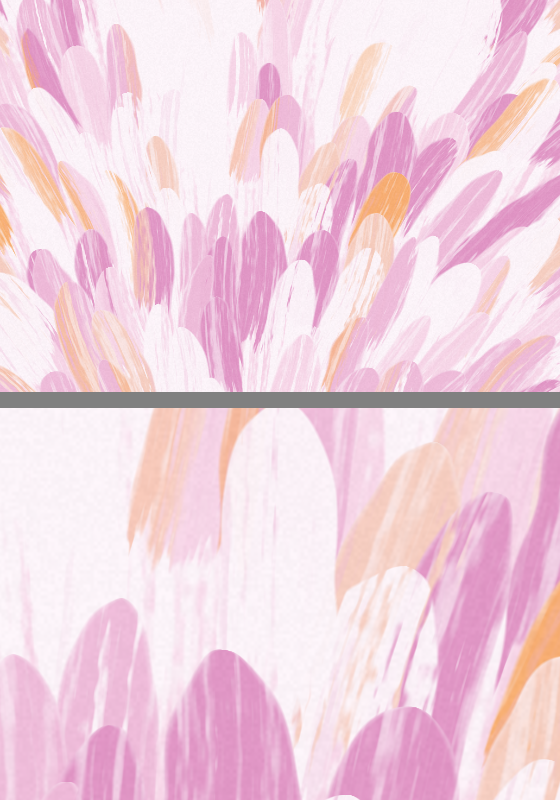
Top: the whole. Bottom: its middle third, enlarged.
Reproduce this background procedurally as a Shadertoy shader.

```glsl
const vec3 WHITE  = vec3(0.985, 0.955, 0.975);
const vec3 PALE   = vec3(0.965, 0.835, 0.905);
const vec3 PINK   = vec3(0.930, 0.725, 0.845);
const vec3 ORCHID = vec3(0.875, 0.575, 0.765);
const vec3 PEACH  = vec3(0.960, 0.800, 0.745);
const vec3 ORANGE = vec3(0.970, 0.680, 0.430);

const int ROWS = 11;
const int COLS = 13;
const float FAN_CENTRE = 0.40;      // share of the width where strokes stand upright
const float FAN_SPREAD = 1.15;
const float LEAN_JITTER = 0.35;
const vec2 HALF_WIDTH = vec2(0.036, 0.066);
const vec2 HALF_LENGTH = vec2(0.13, 0.22);
const float ACCENT_CHANCE = 0.24;

float hash(vec2 p) {
    vec3 q = fract(p.xyx * 0.1031);
    q += dot(q, q.yzx + 33.33);
    return fract((q.x + q.y) * q.z);
}

float noise(vec2 p) {
    vec2 i = floor(p), f = fract(p);
    f = f * f * (3.0 - 2.0 * f);
    return mix(mix(hash(i), hash(i + vec2(1, 0)), f.x),
               mix(hash(i + vec2(0, 1)), hash(i + vec2(1, 1)), f.x), f.y);
}

// Long thin bristle marks: x across the stroke, y along it
float bristles(vec2 p) {
    return 0.45 * noise(p * vec2(75.0, 2.5))
         + 0.35 * noise(p * vec2(190.0, 7.0) + 17.0)
         + 0.20 * noise(p * vec2(300.0, 70.0) + 41.0);
}

float spot(vec2 p, vec2 centre, vec2 size) {
    vec2 d = (p - centre) / size;
    return exp(-dot(d, d));
}

// Bright areas, mostly along the top
float lightZone(vec2 p) {
    return min(1.0, spot(p, vec2(0.52, 0.98), vec2(0.28, 0.24))
                  + spot(p, vec2(1.12, 0.98), vec2(0.20, 0.22))
                  + 0.7 * spot(p, vec2(0.58, 0.55), vec2(0.07, 0.22))
                  + 0.6 * spot(p, vec2(1.10, 0.12), vec2(0.18, 0.18)));
}

vec3 pigment(float r) {
    if (r < 0.31) return WHITE;
    if (r < 0.53) return PALE;
    if (r < 0.71) return PINK;
    if (r < 0.89) return ORCHID;
    if (r < 0.95) return PEACH;
    return ORANGE;
}

float leanAt(vec2 p, float aspect) {
    return (p.x - FAN_CENTRE * aspect) * (FAN_SPREAD - 0.35 * p.y);
}

// Lays one dry-brush stroke, rounded at the tip and ragged at the tail
void paintStroke(inout vec3 col, vec2 p, vec2 centre, vec2 id, float aspect) {
    float halfW = mix(HALF_WIDTH.x, HALF_WIDTH.y, hash(id + 3.1));
    float halfL = mix(HALF_LENGTH.x, HALF_LENGTH.y, hash(id + 5.7));
    float lean = leanAt(centre, aspect) + LEAN_JITTER * (hash(id + 8.3) - 0.5);
    vec2 along = vec2(sin(lean), cos(lean));
    vec2 d = p - centre;
    float v = dot(d, along);
    float t = v / halfL;
    if (abs(t) > 1.05) return;
    float u = dot(d, vec2(along.y, -along.x)) + 1.6 * (hash(id + 11.9) - 0.5) * v * v;
    if (abs(u) > halfW * 1.3) return;

    // Outline
    vec2 seed = id * 7.31;
    float edgeWobble = 0.010 * (noise(vec2(v * 16.0, u * 40.0) + seed) - 0.5);
    float taper = t > 0.0 ? sqrt(max(0.0, 1.0 - pow(t, 2.6))) : 1.0 - 0.3 * t * t;
    float inside = halfW * taper - abs(u) + edgeWobble;
    float soft = 1.0 / iResolution.y + 0.001;
    float body = smoothstep(-soft, soft, inside) * step(t, 1.0);

    // Paint runs out toward the tail
    float marks = bristles(vec2(u, v) + seed);
    float tail = smoothstep(0.15, -1.0, t);
    float dry = 0.04 + 0.34 * hash(id + 14.2) + 0.75 * tail * tail;
    float cover = body * smoothstep(dry - 0.10, dry + 0.10, marks);

    // Colour, lighter streaks and an optional warm side
    float zone = lightZone(centre + 0.5 * halfL * along);
    vec3 paint = pigment(hash(id + 19.6) * (1.0 - 0.78 * zone));
    float streak = bristles(vec2(u, v) * vec2(1.0, 0.7) + seed + 9.0);
    float side = hash(id + 27.4) < 0.5 ? -1.0 : 1.0;
    float warm = step(hash(id + 23.8), ACCENT_CHANCE) * (1.0 - zone);
    warm *= smoothstep(0.45, 0.75, 0.45 * side * u / halfW + streak);
    paint = mix(paint, mix(PEACH, ORANGE, hash(id + 31.5)), 0.85 * warm);
    paint = mix(paint, WHITE, 0.60 * smoothstep(0.48, 0.78, streak));
    paint = mix(paint, PINK, 0.32 * smoothstep(0.42, 0.20, streak) * (1.0 - zone));
    float rim = smoothstep(0.006, 0.0, inside) * smoothstep(-0.4, 0.6, t);
    paint = mix(paint, WHITE, 0.35 * rim);
    col = mix(col, paint, 0.96 * cover);
}

void mainImage(out vec4 fragColor, in vec2 fragCoord) {
    float aspect = iResolution.x / iResolution.y;
    vec2 p = fragCoord / iResolution.y;

    // Streaked ground fanning out from below
    vec2 ray = p - vec2(FAN_CENTRE * aspect, -0.8);
    float ground = bristles(vec2(atan(ray.x, ray.y), length(ray)) + 5.0);
    vec3 col = mix(PALE, WHITE, smoothstep(0.3, 0.65, ground + 0.5 * lightZone(p)));

    // Overlapping strokes, laid from top to bottom
    for (int j = 0; j < ROWS; j++) {
        for (int i = 0; i < COLS; i++) {
            vec2 id = vec2((i * 5) % COLS, j);
            vec2 jitter = vec2(hash(id + 37.2), hash(id + 43.6)) - 0.5;
            vec2 cell = (id + 0.5 + 0.9 * jitter) / vec2(COLS, ROWS);
            vec2 centre = vec2(mix(-0.1, aspect + 0.1, cell.x), mix(1.12, -0.12, cell.y));
            paintStroke(col, p, centre, id, aspect);
        }
    }

    // Fine paint grain
    col += 0.025 * (noise(p * 330.0) - 0.5);
    fragColor = vec4(clamp(col, 0.0, 1.0), 1.0);
}
```
